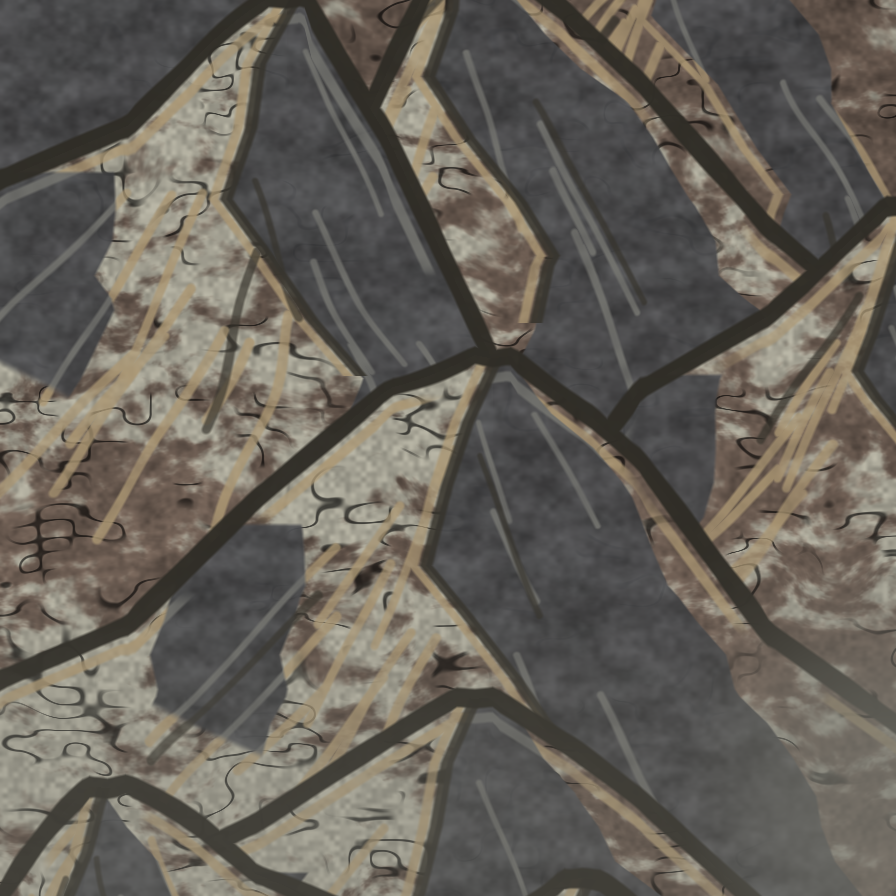
Write a three.js fragment shader that draws this pattern.

```glsl
// Overlapping rocky mountains with dark outlines, slate shadows and tan brush strokes.
varying vec2 vUv;

#define PEAKS 7
#define STROKES 16
#define OUTLINE_HALF 0.0105
#define EDGE 0.002
#define KINK 0.085
#define INK vec3(0.185, 0.175, 0.150)
#define TAN vec3(0.67, 0.59, 0.45)
#define CHALK vec3(0.46, 0.46, 0.44)
#define BROWN vec3(0.41, 0.35, 0.31)
#define CREAM vec3(0.70, 0.70, 0.64)
#define SLATE vec3(0.27, 0.272, 0.28)
#define MIST vec3(0.47, 0.47, 0.44)

float hash(vec2 p) {
  vec3 q = fract(p.xyx * 0.1031);
  q += dot(q, q.yzx + 33.33);
  return fract((q.x + q.y) * q.z);
}

float noise(vec2 p) {
  vec2 i = floor(p), f = fract(p);
  f *= f * (3.0 - 2.0 * f);
  return mix(mix(hash(i), hash(i + vec2(1, 0)), f.x),
             mix(hash(i + vec2(0, 1)), hash(i + vec2(1, 1)), f.x), f.y);
}

float fbm(vec2 p) {
  float sum = 0.0, amp = 0.533;
  for (int i = 0; i < 4; i++) {
    sum += amp * noise(p);
    p = mat2(1.6, 1.2, -1.2, 1.6) * p + 5.7;
    amp *= 0.5;
  }
  return sum;
}

// Straight-sided random wave
float zigzag(float x, float seed) {
  float i = floor(x);
  return mix(hash(vec2(i, seed)), hash(vec2(i + 1.0, seed)), x - i) - 0.5;
}

float segment(vec2 p, vec2 a, vec2 b) {
  vec2 ab = b - a;
  return length(p - a - ab * clamp(dot(p - a, ab) / dot(ab, ab), 0.0, 1.0));
}

float stripe(float d, float halfWidth) {
  return 1.0 - smoothstep(halfWidth - EDGE, halfWidth + EDGE, abs(d));
}

// Skyline height; m holds peak x, peak y, left slope, right slope
float ridge(vec4 m, float x, float seed) {
  float d = x - m.x;
  float fall = (d < 0.0 ? m.z : m.w) * max(abs(d) - 0.02, 0.0);
  return m.y - fall + KINK * zigzag(x * 7.0, seed + 3.0) * clamp(abs(d) * 9.0, 0.0, 1.0);
}

// Sideways course of the central crest at a drop t below the peak
float crest(float t, float seed) {
  float bend = 0.13 + 0.11 * hash(vec2(seed, 8.0));
  return 0.75 * clamp(t - bend, 0.0, 0.2) - 0.32 * min(t, bend)
       - 0.4 * max(t - bend - 0.2, 0.0) + 0.02 * zigzag(t * 14.0, seed);
}

vec3 rockColor(vec2 p, float lit) {
  vec2 w = p + 0.03 * (vec2(noise(p * 14.0), noise(p * 14.0 + 9.0)) - 0.5);
  float grain = fbm(w * vec2(34.0, 52.0));
  float pale = smoothstep(0.46, 0.66, 0.6 * grain + 0.4 * fbm(p * 5.0 + 3.0) + lit);
  float fine = noise(p * 170.0);
  vec3 c = BROWN * (0.62 + 0.62 * grain + 0.22 * fine);
  c = mix(c, CREAM * (0.84 + 0.26 * fine), pale * 0.85);
  float crack = 1.0 - smoothstep(0.015, 0.08, abs(noise(w * vec2(32.0, 56.0) + 4.0) - 0.5));
  float gate = smoothstep(0.48, 0.68, noise(p * 24.0 + 2.0));
  return c * (1.0 - 0.62 * crack * gate);
}

void main() {
  vec2 p = vUv;
  vec4 peaks[PEAKS]; // back to front
  peaks[0] = vec4(0.52, 1.06, 2.0, 1.0);
  peaks[1] = vec4(0.32, 1.00, 0.68, 2.0);
  peaks[2] = vec4(1.01, 0.77, 0.85, 0.8);
  peaks[3] = vec4(0.55, 0.60, 0.75, 0.95);
  peaks[4] = vec4(0.53, 0.22, 0.65, 0.75);
  peaks[5] = vec4(0.12, 0.12, 0.90, 0.65);
  peaks[6] = vec4(0.65, 0.02, 0.80, 0.40);

  // Find the nearest mountain and keep only the outlines it does not hide
  vec4 m = vec4(0.78, 1.12, 1.0, 1.0);
  float seed = -1.0, depth = 1.0, outline = 0.0;
  for (int i = 0; i < PEAKS; i++) {
    float s = float(i), h = ridge(peaks[i], p.x, s);
    float g = (ridge(peaks[i], p.x + 0.008, s) - ridge(peaks[i], p.x - 0.008, s)) / 0.016;
    float d = (p.y - h) * inversesqrt(1.0 + g * g);
    if (d < 0.0) { m = peaks[i]; seed = s; depth = -d; outline = 0.0; }
    outline = max(outline, stripe(d, OUTLINE_HALF + 0.003 * (noise(p * 18.0) - 0.5)));
  }
  float sky = step(seed, -0.5);
  float dx = p.x - m.x, t = m.y - p.y;

  // Shadow beside the crest and a second one low on the left flank
  float crestX = crest(t, seed);
  float jag = 0.035 * zigzag(p.y * 26.0, seed) + 0.05 * zigzag(p.y * 9.0, seed + 5.0);
  float reach = 0.02 + (0.32 + 0.5 * hash(vec2(seed, 2.0))) * t + jag;
  float shade = smoothstep(-EDGE, EDGE, dx - crestX) * smoothstep(-EDGE, EDGE, reach - dx);
  float u = dx + 0.2 * t + jag;
  float flank = smoothstep(-0.30, -0.295, u) * (1.0 - smoothstep(-0.155, -0.15, u));
  flank *= smoothstep(0.19, 0.195, t + 0.3 * jag) * (1.0 - smoothstep(0.5, 0.51, t - 0.4 * u));
  shade = max(shade, flank);
  shade = max(shade, sky * (1.0 - smoothstep(0.25, 0.35, p.x)));

  // Stone surfaces
  float lit = 0.06 - 0.12 * smoothstep(0.5, 0.9, p.x) - 0.06 * sky;
  lit += 0.09 * (1.0 - smoothstep(0.03, 0.14, depth)) * step(dx, 0.0);
  vec3 slate = SLATE * (0.6 + 0.62 * fbm(p * vec2(26.0, 40.0)) + 0.22 * noise(p * 120.0));
  vec3 color = mix(rockColor(p, lit) * (1.0 - 0.1 * sky), slate, 0.94 * shade);

  // Brush strokes fanning down both faces
  vec2 q = p + 0.022 * (vec2(noise(p * 9.0), noise(p * 9.0 + 6.0)) - 0.5);
  float paint = stripe(depth - 0.022, 0.0055) * smoothstep(0.35, 0.5, noise(p * 8.0));
  paint = max(paint, stripe((dx - crestX) * 0.83 + 0.012, 0.0045) * step(t, 0.42));
  float ink = stripe((dx - crestX) * 0.83, 0.0058) * step(t, 0.42) * (1.0 - sky);
  for (int j = 0; j < STROKES; j++) {
    float k = float(j), a = hash(vec2(k, seed + 11.0)), b = hash(vec2(k + 31.0, seed));
    float right = step(mod(k, 3.0), 0.5), drop = 0.03 + 0.4 * a;
    vec2 from = m.xy + vec2(crest(drop, seed) + mix(-0.26 * b * a, 0.12 * b, right), -drop);
    vec2 along = vec2(mix(-0.3 - 0.75 * b, 0.25 + 0.4 * b, right), -1.0);
    float d = segment(q, from, from + along * (0.08 + 0.17 * hash(vec2(b * 90.0, k))));
    float mark = stripe(d, mix(0.0045, 0.003, shade) + 0.0012 * a);
    if (mod(k, 7.0) > 5.5) ink = max(ink, 0.8 * mark);
    else paint = max(paint, mark);
  }
  float wear = 0.62 + 0.28 * noise(p * 60.0);
  color = mix(color, mix(TAN, CHALK, shade), paint * wear);
  color = mix(color, INK * 1.15, 0.85 * ink);
  color = mix(color, INK, 0.97 * outline);

  // Mist in the lower corners
  float mist = 0.65 * (1.0 - smoothstep(0.05, 0.36, length(p - vec2(1.0, 0.1))));
  mist = max(mist, 0.22 * (1.0 - smoothstep(0.1, 0.4, p.y)));
  gl_FragColor = vec4(mix(color, MIST, mist), 1.0);
}
```
